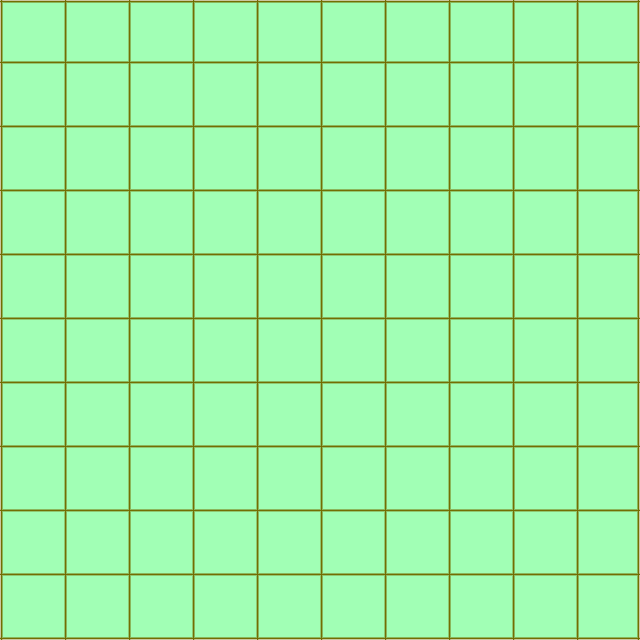
This pattern is drawn by a WebGL 2 fragment shader. Its source:

```glsl
#version 300 es
precision highp float;
// Ten by ten grid of mint squares with thin olive lines and an inset frame.

uniform vec2 u_resolution;
out vec4 outColor;

const float REPEATS = 10.0;
const float LINE_WIDTH = 1.5 / 512.0;
const float INSET = 1.25 / 512.0;      // centre of the frame and first grid line
const vec3 MINT = vec3(0.63, 1.00, 0.71);
const vec3 OLIVE = vec3(0.45, 0.43, 0.01);
const vec3 MARGIN = vec3(1.0);

// Box-filtered coverage on each axis of the region where dist < 0.
vec2 coverage(vec2 dist) {
    return clamp(0.5 - dist * u_resolution, 0.0, 1.0);
}

// Distance on each axis to the nearest grid line centre.
vec2 gridDistance(vec2 p) {
    vec2 cell = (p - INSET) * REPEATS;
    return abs(fract(cell + 0.5) - 0.5) / REPEATS;
}

void main() {
    vec2 p = gl_FragCoord.xy / u_resolution;
    vec2 edge = min(p, 1.0 - p) - INSET;   // negative outside the frame

    // Mint field inside the frame, white sliver outside it
    vec2 inside = coverage(-edge);
    vec3 color = mix(MARGIN, MINT, inside.x * inside.y);

    // Grid lines run to the canvas edge; the frame closes all four sides
    float halfWidth = 0.5 * LINE_WIDTH;
    vec2 grid = coverage(gridDistance(p) - halfWidth);
    vec2 frame = coverage(abs(edge) - halfWidth);
    vec2 ink = max(grid, frame);
    color = mix(color, OLIVE, max(ink.x, ink.y));

    outColor = vec4(color, 1.0);
}
```
